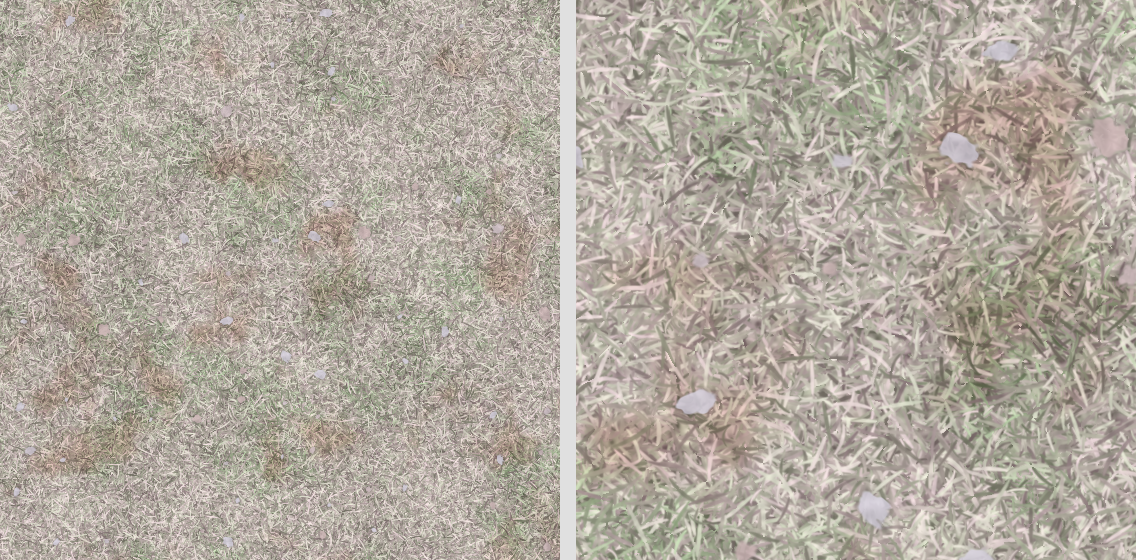
Left: the whole. Right: its middle third, enlarged.
Reproduce this texture procedurally as a three.js fragment shader.

```glsl
// Matted dry grass with mossy and bare patches, strewn with small pale stones and leaves.
varying vec2 vUv;

#define BLADE_LAYERS 9
#define FINE_CELLS 130.0
#define COARSE_CELLS 54.0
#define BLADE_WIDTH 0.00105
#define EDGE 0.0008
#define STONE_CELLS 13.0
#define STONE_SHARE 0.42
#define SHADE vec3(0.43, 0.405, 0.385)
#define TAUPE vec3(0.615, 0.59, 0.565)
#define STRAW vec3(0.735, 0.71, 0.68)
#define PALE vec3(0.90, 0.87, 0.85)

float hash(vec2 p) {
  return fract(sin(dot(p, vec2(127.1, 311.7))) * 43758.5453);
}

vec2 hash2(vec2 p) {
  return vec2(hash(p), hash(p + 41.3));
}

float noise(vec2 p) {
  vec2 i = floor(p);
  vec2 f = fract(p);
  f = f * f * (3.0 - 2.0 * f);
  return mix(mix(hash(i), hash(i + vec2(1.0, 0.0)), f.x),
             mix(hash(i + vec2(0.0, 1.0)), hash(i + 1.0), f.x), f.y);
}

float fbm(vec2 p) {
  float sum = 0.0;
  float gain = 0.5;
  for (int i = 0; i < 4; i++) {
    sum += gain * noise(p);
    p = mat2(1.6, 1.2, -1.2, 1.6) * p + 7.7;
    gain *= 0.55;
  }
  return sum;
}

// Tone ramp from shadow to bleached straw
vec3 strawRamp(float tone) {
  vec3 c = mix(SHADE, TAUPE, clamp(tone * 3.0, 0.0, 1.0));
  c = mix(c, STRAW, clamp(tone * 3.0 - 1.0, 0.0, 1.0));
  return mix(c, PALE, clamp(tone * 3.0 - 2.0, 0.0, 1.0));
}

// Ramp colour tinted pink or olive at random, then by the green and brown patches
vec3 plantColour(float tone, float seed, float green, float brown) {
  vec3 c = strawRamp(tone);
  c += mix(vec3(0.03, -0.022, 0.014), vec3(-0.014, 0.022, -0.028), seed);
  float leafy = green * smoothstep(0.3, 0.8, fract(seed * 7.3));
  c *= mix(vec3(1.0), vec3(0.86, 0.97, 0.85), leafy);
  return c * mix(vec3(1.0), vec3(0.95, 0.88, 0.84), brown);
}

// One tapered, slightly bent blade per cell; returns coverage, tone and tint seed
vec3 bladeLayer(vec2 uv, float cells, float layer) {
  float turn = layer * 1.3;
  vec2 p = mat2(cos(turn), sin(turn), -sin(turn), cos(turn)) * uv * cells + layer * 17.3;
  vec3 best = vec3(0.0);
  for (int y = -1; y <= 1; y++) {
    for (int x = -1; x <= 1; x++) {
      vec2 id = floor(p) + vec2(float(x), float(y));
      vec2 d = p - id - hash2(id);
      vec2 shape = hash2(id + 9.1);
      float angle = shape.x * 6.2832;
      vec2 dir = vec2(cos(angle), sin(angle));
      float along = dot(d, dir) / mix(0.3, 0.9, shape.y);
      float bend = (hash(id + 3.7) - 0.5) * 0.3;
      float across = abs(dot(d, vec2(-dir.y, dir.x)) + bend * along * along) / cells;
      float width = BLADE_WIDTH * (0.6 + 0.7 * shape.y) * (1.0 - 0.6 * along * along);
      float cover = 1.0 - smoothstep(width - EDGE, width + EDGE, across);
      cover *= 1.0 - smoothstep(0.8, 1.0, abs(along));
      if (cover > best.x) best = vec3(cover, hash2(id + 23.9));
    }
  }
  return best;
}

// Rounded uneven stones and leaf scraps with a faint shadow around them
vec3 addStones(vec3 colour, vec2 uv) {
  vec2 p = uv * STONE_CELLS;
  vec2 id = floor(p);
  vec2 pick = hash2(id + 5.3);
  vec2 d = (fract(p) - mix(vec2(0.25), vec2(0.75), hash2(id + 61.0))) / STONE_CELLS;
  float turn = pick.y * 6.2832;
  d = mat2(cos(turn), sin(turn), -sin(turn), cos(turn)) * d * vec2(1.0, 1.0 + 0.6 * pick.y);
  float size = mix(0.004, 0.0115, pow(hash(id + 77.0), 2.0));
  float rim = length(d) - size * (0.7 + 0.6 * noise(d * 210.0 + id * 9.0));
  float present = step(pick.x, STONE_SHARE);
  colour *= 1.0 - 0.12 * present * (1.0 - smoothstep(0.0, 0.005, rim));
  vec3 stone = mix(vec3(0.80, 0.71, 0.71), vec3(0.82, 0.80, 0.85), smoothstep(0.2, 0.6, pick.y));
  stone *= 0.93 + 0.14 * noise(uv * 150.0);
  return mix(colour, stone, 0.85 * present * (1.0 - smoothstep(-0.0015, 0.0015, rim)));
}

void main() {
  // Ragged patches of growth, bare earth and light
  float green = smoothstep(0.46, 0.76, fbm(vUv * 12.0 + 3.0));
  float brown = smoothstep(0.56, 0.82, fbm(vUv * 10.0 + 31.0));
  float light = (fbm(vUv * 9.0 + 57.0) - 0.5) * 0.36 - 0.07 * green - 0.05 * brown;

  // Crumbly litter between the blades
  float grain = 0.5 * noise(vUv * 150.0) + 0.5 * noise(vUv * 310.0 + 11.0);
  vec3 colour = plantColour(grain * 1.3 - 0.15 + light, noise(vUv * 70.0), green, brown);

  // Blades from the fine mat up to the long loose stalks
  for (int i = 0; i < BLADE_LAYERS; i++) {
    float height = float(i) / float(BLADE_LAYERS - 1);
    vec3 blade = bladeLayer(vUv, mix(FINE_CELLS, COARSE_CELLS, height), float(i) + 1.0);
    float tone = blade.y * 1.1 + 0.02 + 0.1 * height + light;
    colour = mix(colour, plantColour(tone, blade.z, green, brown), 0.92 * blade.x);
  }

  // Fine flecks of light over the whole mat
  colour *= 1.0 + 0.16 * (noise(vUv * 290.0 + 5.0) - 0.5);
  gl_FragColor = vec4(clamp(addStones(colour, vUv), 0.0, 1.0), 1.0);
}
```
